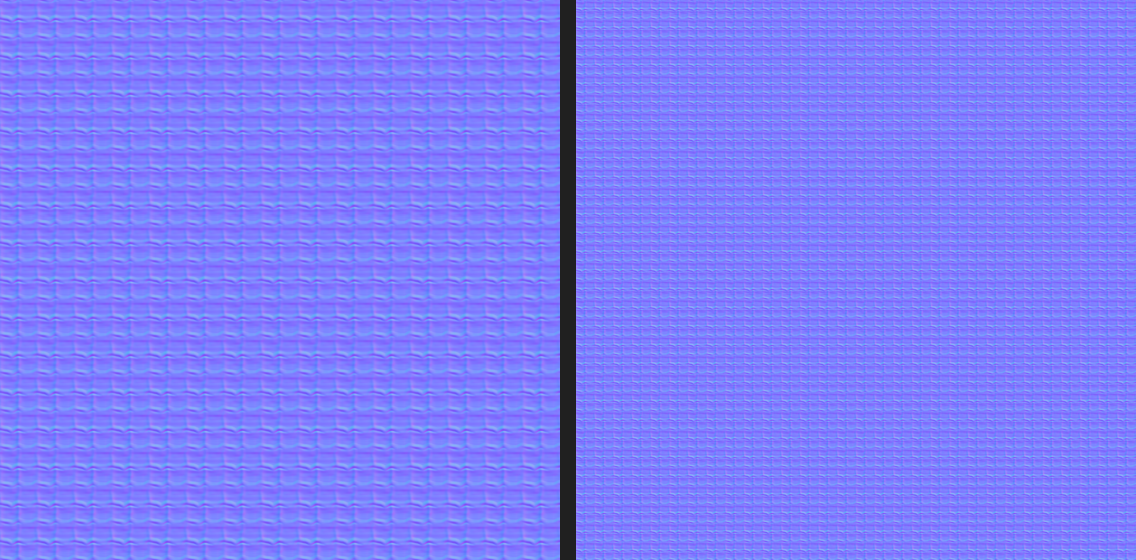
Left, the tile; right, the same tile 2 across and 2 down.
This texture map is drawn by a Shadertoy shader. Its source:

```glsl
float hash(vec2 p) {
    return fract(sin(dot(p, vec2(127.1, 311.7))) * 43758.5453);
}

// Value noise that wraps after the given whole number of lattice steps
float wrapNoise(vec2 p, vec2 period) {
    vec2 i = floor(p), f = fract(p);
    f = f * f * (3.0 - 2.0 * f);
    vec2 a = mod(i, period), b = mod(i + 1.0, period);
    return mix(mix(hash(a), hash(vec2(b.x, a.y)), f.x),
               mix(hash(vec2(a.x, b.y)), hash(b), f.x), f.y);
}

// Noise shared by every block of two by two stitches
float blockNoise(vec2 p, vec2 frequency) {
    return wrapNoise(p * frequency, 2.0 * frequency) - 0.5;
}

// Bell around a whole number, repeated once per unit
float bell(float x, float width) {
    float d = (fract(x + 0.5) - 0.5) / width;
    return exp(-d * d);
}

float stitchHeight(vec2 p) {
    // Each crease slants down across its own column, then steps back up
    vec2 q = p;
    float across = fract(p.x);
    float slant = across - smoothstep(0.60, 1.0, across);
    vec2 cell = mod(floor(p + vec2(0.0, 0.5)), 2.0);
    q.y += mix(0.10, 0.24, hash(cell + 3.0)) * slant - 0.06;
    q.y += 0.02 * (1.0 - cos(3.14159 * p.y));
    q.y += 0.10 * blockNoise(p, vec2(3.0, 2.0));
    q.x += 0.10 * blockNoise(p, vec2(1.0, 3.0));

    // Pillow: short lower lip, level middle, sloping top
    float t = fract(q.y);
    float pillow = smoothstep(0.0, 0.22, t) * (1.0 - smoothstep(0.48, 0.96, t));
    float seam = bell(q.x, 0.11);
    float wide = sin(3.14159 * p.x);
    float fullness = 1.0 + 0.6 * blockNoise(p, vec2(3.0, 2.0)) + 0.25 * wide - 0.2 * seam;
    float height = 0.035 * pillow * fullness + 0.004 * sin(3.14159 * t);

    // Thin broken thread lying just under the crease
    float broken = smoothstep(-0.35, 0.35, blockNoise(p + 0.37, vec2(3.0, 1.0)) + 0.15 * wide);
    height += 0.029 * broken * bell(q.y + 0.10, 0.065);

    // Narrow seams between columns
    height -= (0.010 + 0.018 * blockNoise(p, vec2(2.0, 4.0))) * seam;

    // Drawn-out fibres, strongest beside the creases
    height += 0.030 * (1.0 - 0.6 * pillow) * blockNoise(p + 0.21, vec2(2.0, 7.0));
    height += 0.014 * blockNoise(p, vec2(3.0, 5.0));
    return height;
}

void mainImage(out vec4 fragColor, in vec2 fragCoord) {
    vec2 p = fragCoord / iResolution.xy * 30.0;

    // Central differences, never finer than one pixel
    vec2 e = vec2(max(0.02, 15.0 / iResolution.y), 0.0);
    vec2 slope = vec2(stitchHeight(p + e.xy) - stitchHeight(p - e.xy),
                      stitchHeight(p + e.yx) - stitchHeight(p - e.yx)) / (2.0 * e.x);

    // Encode the surface normal as colour
    vec3 normal = normalize(vec3(slope, 1.0));
    fragColor = vec4(0.5 + 0.5 * normal, 1.0);
}
```
